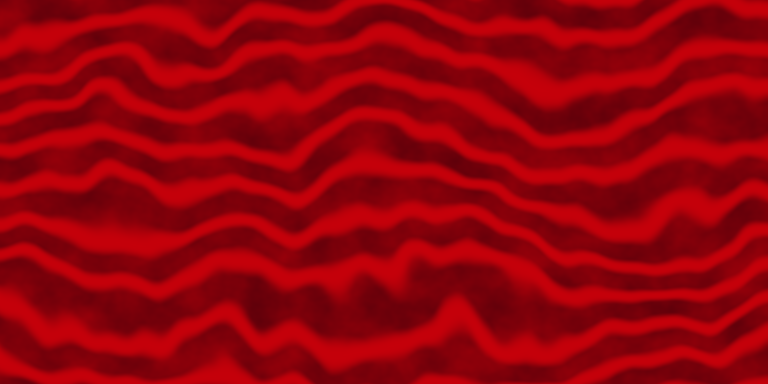
Give the GLSL for this background, as a Shadertoy shader.

```glsl
const float BAND_COUNT = 8.6;                   // bands per canvas height
const vec2 SWELL_FREQ = vec2(1.9, 1.7);
const vec2 WAVE_FREQ = vec2(5.0, 3.6);
const vec2 RIPPLE_FREQ = vec2(11.0, 7.0);
const vec3 WARP_AMOUNT = vec3(1.6, 0.75, 0.28); // swell, wave, ripple, in bands
const vec2 EDGE = vec2(-0.42, 1.12);            // wave heights where a band fades in
const vec2 MOTTLE_FREQ = vec2(7.0, 8.0);
const float MOTTLE_AMOUNT = 0.15;
const float DARK_RED = 0.485;
const float BRIGHT_RED = 0.775;
const float BLUE = 0.04;
const float TAU = 6.2831853;

// Random unit gradient for a lattice cell
vec2 cellGradient(vec2 cell) {
    vec3 h = fract(cell.xyx * vec3(0.1031, 0.1030, 0.0973));
    h += dot(h, h.yzx + 33.33);
    float angle = TAU * fract((h.x + h.y) * h.z);
    return vec2(cos(angle), sin(angle));
}

float gradientNoise(vec2 p) {
    vec2 cell = floor(p);
    vec2 f = p - cell;
    vec2 u = f * f * f * (f * (f * 6.0 - 15.0) + 10.0);
    vec2 e = vec2(1.0, 0.0);
    float a = dot(cellGradient(cell), f);
    float b = dot(cellGradient(cell + e.xy), f - e.xy);
    float c = dot(cellGradient(cell + e.yx), f - e.yx);
    float d = dot(cellGradient(cell + e.xx), f - e.xx);
    return mix(mix(a, b, u.x), mix(c, d, u.x), u.y);
}

float fractalNoise(vec2 p) {
    float sum = 0.0;
    float amplitude = 1.0;
    for (int octave = 0; octave < 4; octave++) {
        sum += amplitude * gradientNoise(p);
        p = mat2(1.6, 1.2, -1.2, 1.6) * p + 17.3;
        amplitude *= 0.5;
    }
    return sum;
}

// Vertical shift of the bands, in band units
float bandWarp(vec2 p) {
    vec3 layers = vec3(gradientNoise(p * SWELL_FREQ + 41.7),
                       gradientNoise(p * WAVE_FREQ + 12.4),
                       gradientNoise(p * RIPPLE_FREQ + 73.1));
    return dot(layers, WARP_AMOUNT);
}

void mainImage(out vec4 fragColor, in vec2 fragCoord) {
    vec2 p = fragCoord / iResolution.y;

    // Soft, warped horizontal bands
    float wave = sin(TAU * (p.y * BAND_COUNT + bandWarp(p)));
    float band = smoothstep(EDGE.x, EDGE.y, wave);

    // Cloudy ground between the bands
    float ground = DARK_RED + MOTTLE_AMOUNT * fractalNoise(p * MOTTLE_FREQ + 5.9);

    fragColor = vec4(mix(ground, BRIGHT_RED, band), 0.0, BLUE, 1.0);
}
```
